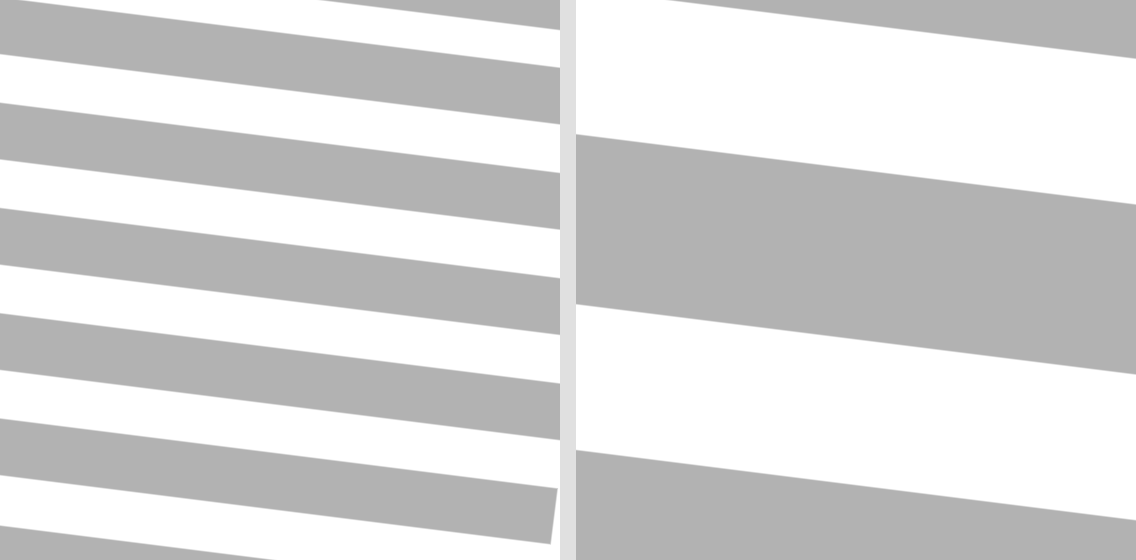
Left, the full canvas; right, a detail of the centre.
Write a WebGL 1 fragment shader that draws this pattern.

```glsl
precision highp float;

// Broad grey stripes sloping gently down to the right on white.
// Each stripe is a box distance in a rotated frame; the outermost stripes sit
// slightly off the regular spacing, and one low stripe ends inside the canvas.

uniform vec2 u_resolution;

// Signed distance to an axis-aligned box centred on the origin
float boxDistance(vec2 p, vec2 halfSize) {
    vec2 d = abs(p) - halfSize;
    return length(max(d, 0.0)) + min(max(d.x, d.y), 0.0);
}

// Signed distance to one stripe, in (along, across) coordinates
float stripeDistance(vec2 p, float index) {
    float centre = 0.0457 + 0.1865 * (index - 1.0);
    if (index < 0.5) centre += 0.0194;  // narrower first gap
    if (index > 5.5) centre += 0.0033;  // wider last gap
    float end = abs(index - 5.0) < 0.5 ? 1.0966 : 1.4;
    float start = -0.4;
    vec2 middle = vec2(0.5 * (start + end), centre);
    return boxDistance(p - middle, vec2(0.5 * (end - start), 0.0502));
}

void main() {
    vec2 uv = gl_FragCoord.xy / u_resolution;
    vec2 fromTop = vec2(uv.x, 1.0 - uv.y);

    // Rotate so that x runs along the stripes and y across them
    float tilt = atan(0.1255);
    float c = cos(tilt);
    float s = sin(tilt);
    vec2 p = vec2(c * fromTop.x + s * fromTop.y, c * fromTop.y - s * fromTop.x);

    float d = 1.0;
    for (int i = 0; i < 7; i++) {
        d = min(d, stripeDistance(p, float(i)));
    }

    // Soft edge about two pixels wide
    float edge = 1.1 / min(u_resolution.x, u_resolution.y);
    float ink = 1.0 - smoothstep(-edge, edge, d);
    gl_FragColor = vec4(mix(vec3(1.0), vec3(0.698), ink), 1.0);
}
```
